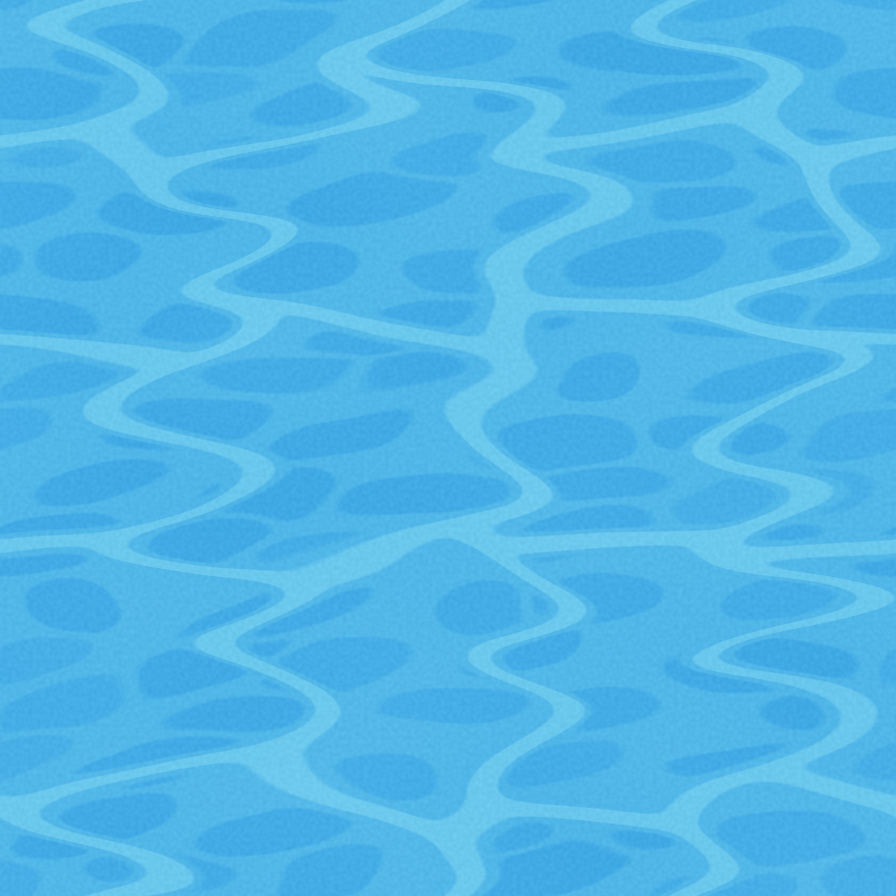
A WebGL 1 fragment shader for this texture:

```glsl
precision highp float;
// Stylised water: pale meandering ribbons over blue with darker, tilted ripples.
// Ribbons are the edges of a staggered Voronoi net sheared sideways by a wave;
// ripples are jittered ellipses held clear of them. Everything wraps at the edges.
uniform vec2 u_resolution;

// Whole-number cell wrap; the half keeps rounding away from the boundary.
vec2 wrap(vec2 cell, vec2 period) {
  return floor(mod(cell + 0.5, period));
}

vec2 hash2(vec2 cell) {
  vec3 h = fract(cell.xyx * vec3(0.1031, 0.1030, 0.0973) + 0.137);
  h += dot(h, h.yzx + 33.33);
  return fract((h.xx + h.yz) * h.zy);
}

float corner(vec2 cell, vec2 offset, vec2 period) {
  float angle = 6.2832 * hash2(wrap(cell, period) + 7.0).x;
  return dot(vec2(cos(angle), sin(angle)), offset);
}

// Gradient noise that repeats over the unit square, with period cells per side.
float noise(vec2 p, vec2 period) {
  p *= period;
  vec2 i = floor(p), f = p - i;
  vec2 u = f * f * f * (f * (f * 6.0 - 15.0) + 10.0);
  vec2 x = vec2(1.0, 0.0), y = vec2(0.0, 1.0);
  return mix(
    mix(corner(i, f, period), corner(i + x, f - x, period), u.x),
    mix(corner(i + y, f - y, period), corner(i + 1.0, f - 1.0, period), u.x), u.y);
}

float smoothMax(float a, float b, float k) {
  float h = max(k - abs(a - b), 0.0) / k;
  return max(a, b) + 0.25 * h * h * k;
}

// Jittered point of a grid whose odd rows are shifted by half a cell.
vec2 site(vec2 cell, vec2 period, float jitter) {
  vec2 wrapped = wrap(cell, period);
  vec2 stagger = vec2(0.5 * mod(wrapped.y, 2.0) - 0.25, 0.0);
  return cell + 0.5 + stagger + jitter * (hash2(wrapped) - 0.5);
}

// Rounded distance to the nearest ribbon centre line, in net cells.
float ribbonDistance(vec2 p) {
  float phase = 7.0 * p.y + 0.6 * noise(p, vec2(2.0, 4.0));
  p.x += 0.058 * sin(6.2832 * phase) + 0.11 * noise(p, vec2(2.0, 9.0));
  vec2 period = vec2(3.0, 4.0);
  vec2 q = p * period, base = floor(q), nearest = vec2(9.0);
  for (int j = -2; j <= 2; j++) {
    for (int i = -2; i <= 2; i++) {
      vec2 r = site(base + vec2(float(i), float(j)), period, 0.5) - q;
      if (dot(r, r) < dot(nearest, nearest)) nearest = r;
    }
  }
  float sum = 0.0;
  for (int j = -2; j <= 2; j++) {
    for (int i = -2; i <= 2; i++) {
      vec2 r = site(base + vec2(float(i), float(j)), period, 0.5) - q;
      vec2 across = r - nearest;
      if (dot(across, across) > 0.0001) {
        vec2 n = normalize(across);
        // Level edges are drawn thinner than upright ones.
        float d = dot(0.5 * (r + nearest), n) * mix(1.7, 1.0, abs(n.x));
        sum += exp(-30.0 * d);
      }
    }
  }
  return -log(sum) / 30.0;
}

// Ripple field: x is a signed distance, y the strength of the nearest ellipse.
vec2 ripples(vec2 p) {
  vec2 period = vec2(5.0, 16.0);
  vec2 base = floor(p * period);
  float first = 9.0, second = 9.0, strength = 1.0;
  for (int j = -2; j <= 2; j++) {
    for (int i = -2; i <= 2; i++) {
      vec2 cell = base + vec2(float(i), float(j));
      vec2 shape = hash2(wrap(cell, period) + 31.0);
      vec2 look = hash2(wrap(cell, period) + 67.0);
      vec2 r = p - site(cell, period, 0.45) / period;
      r.y -= r.x * mix(-0.06, 0.28, look.x);
      vec2 radius = vec2(mix(0.05, 0.118, shape.x), mix(0.018, 0.032, shape.y));
      float d = (length(r / radius) - 1.0) * radius.y;
      if (d < first) {
        second = first;
        first = d;
        strength = mix(0.7, 1.1, smoothstep(0.0, 0.4, look.y));
      } else {
        second = min(second, d);
      }
    }
  }
  return vec2(smoothMax(first, 0.5 * (0.005 - second + first), 0.005), strength);
}

void main() {
  // The offset keeps noise lattice lines away from the tile's edges.
  vec2 p = gl_FragCoord.xy / u_resolution + vec2(0.447, 0.641);
  vec2 wobble = vec2(noise(p, vec2(9.0, 16.0)), noise(p + 0.37, vec2(9.0, 16.0)));
  float ribbon = ribbonDistance(p + 0.003 * wobble);
  vec2 ripple = ripples(p + vec2(0.022, 0.008) * wobble);

  // Keep the ripples clear of the ribbons.
  float rippleEdge = smoothMax(ripple.x, 0.15 * (0.095 - ribbon), 0.008);
  float dark = ripple.y * (1.0 - smoothstep(-0.002, 0.0018, rippleEdge));
  float halfWidth = 0.053 + 0.025 * noise(p, vec2(5.0, 7.0));
  float light = 1.0 - smoothstep(-0.009, 0.009, ribbon - halfWidth);

  vec3 color = mix(vec3(0.32, 0.72, 0.91), vec3(0.265, 0.675, 0.9), dark);
  color = mix(color, vec3(0.42, 0.785, 0.93), light);

  // Soft tonal drift and fine paper grain.
  color += vec3(0.02, 0.014, 0.006) * noise(p, vec2(4.0, 6.0));
  color += 0.03 * noise(p, vec2(211.0)) + 0.012 * noise(p, vec2(149.0));
  gl_FragColor = vec4(color, 1.0);
}
```
